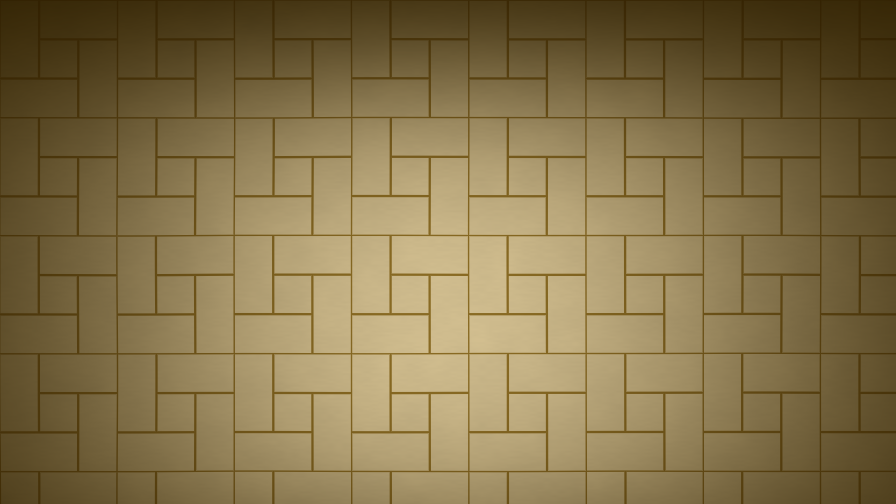
This pattern is drawn by a WebGL 1 fragment shader. Its source:

```glsl
precision highp float;
uniform vec2 u_resolution;

// Lengths are fractions of the canvas height
const vec2 PITCH = vec2(0.2326, 0.2338);
const float INNER_HALF_WIDTH = 0.0023;
const float OUTER_HALF_WIDTH = 0.0014;
const float WOBBLE = 0.0016;
const float PIECE_VARIATION = 0.016;
const float MOTTLE = 0.025;
const float GRAIN = 0.018;

const vec2 LIGHT_CENTRE = vec2(0.5, 0.38);
const float SIDE_FALLOFF = 4.8;
const vec2 VERTICAL_FALLOFF = vec2(1.5, 9.0);

const vec3 STONE_DARK = vec3(0.185, 0.125, 0.0);
const vec3 STONE_LIGHT = vec3(0.81, 0.735, 0.555);
const vec3 JOINT_DARK = vec3(0.18, 0.115, 0.0);
const vec3 JOINT_LIGHT = vec3(0.54, 0.42, 0.14);

float hash(vec2 p) {
  vec3 q = fract(vec3(p.xyx) * 0.1031);
  q += dot(q, q.yzx + 33.33);
  return fract((q.x + q.y) * q.z);
}

float noise(vec2 p) {
  vec2 cell = floor(p);
  vec2 f = fract(p);
  f = f * f * (3.0 - 2.0 * f);
  return mix(mix(hash(cell), hash(cell + vec2(1.0, 0.0)), f.x),
             mix(hash(cell + vec2(0.0, 1.0)), hash(cell + 1.0), f.x), f.y);
}

float lineCoverage(float dist, float halfWidth, float pixel) {
  return clamp((halfWidth - dist) / pixel + 0.5, 0.0, 1.0);
}

// Distance to the four inner joints, and index of the piece (0 is the centre)
vec2 pinwheel(vec2 c) {
  float dist = 10.0;
  float piece = 0.0;
  for (int i = 0; i < 4; i++) {
    vec2 toJoint = vec2(c.x + 0.5, max(abs(c.y + 0.5) - 1.0, 0.0));
    dist = min(dist, length(toJoint));
    if (c.x < -0.5 && c.y < 0.5) piece = float(i) + 1.0;
    c = vec2(-c.y, c.x);
  }
  return vec2(dist, piece);
}

// Broad pool of light, fading fastest towards the top
float lighting(vec2 uv) {
  vec2 d = uv - LIGHT_CENTRE;
  vec2 s = d * d;
  return exp(-SIDE_FALLOFF * s.x
             - VERTICAL_FALLOFF.x * s.y - VERTICAL_FALLOFF.y * s.y * s.y);
}

void main() {
  float pixel = 1.0 / u_resolution.y;
  vec2 uv = gl_FragCoord.xy / u_resolution;
  vec2 p = gl_FragCoord.xy * pixel;

  // Tiles hang from the top left, with slightly uneven joints
  vec2 drift = vec2(noise(p * 4.0), noise(p * 4.0 + 37.0)) - 0.5;
  vec2 grid = (vec2(p.x, 1.0 - p.y) + drift * WOBBLE) / PITCH;
  vec2 tile = floor(grid);
  vec2 local = fract(grid);

  vec2 wheel = pinwheel(local * 3.0 - 1.5);
  vec2 border = min(local, 1.0 - local) * PITCH;
  float inner = lineCoverage(wheel.x * PITCH.y / 3.0, INNER_HALF_WIDTH, pixel);
  float outer = lineCoverage(min(border.x, border.y), OUTER_HALF_WIDTH, pixel);
  float joint = max(inner, outer);

  // Stone tone: per piece, soft mottling and fine horizontal grain
  float light = lighting(uv);
  float tone = (hash(tile * 7.0 + wheel.y * 13.0 + 5.0) - 0.5) * PIECE_VARIATION;
  tone += (noise(p * 22.0) - 0.5) * MOTTLE;
  tone += (noise(p * vec2(70.0, 260.0)) - 0.5) * GRAIN;

  vec3 stone = mix(STONE_DARK, STONE_LIGHT, light) * (1.0 + tone);
  vec3 jointColour = mix(JOINT_DARK, JOINT_LIGHT, light);
  gl_FragColor = vec4(mix(stone, jointColour, joint), 1.0);
}
```
